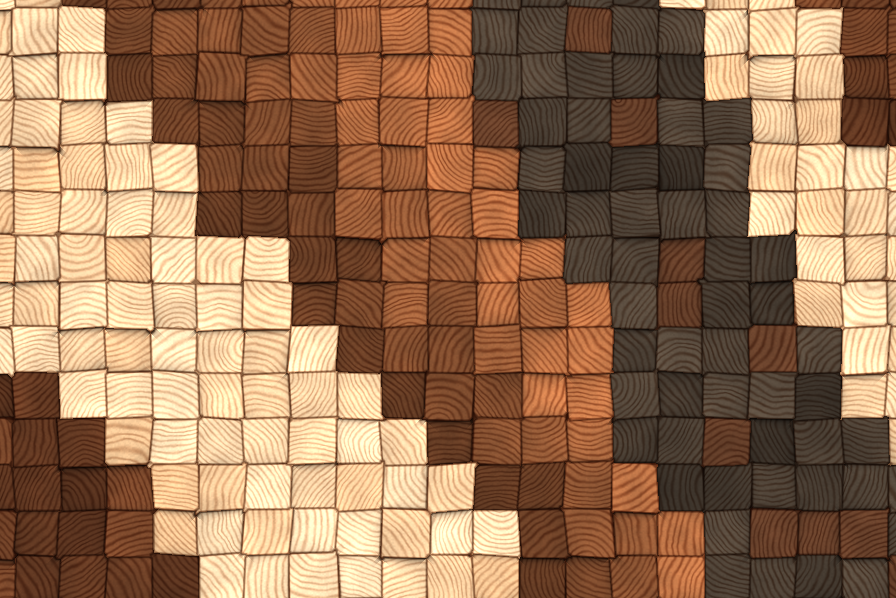
This texture is drawn by a Shadertoy shader. Its source:

```glsl
// Column limits of each wood species, one entry per row from the top
const int cornerEnd[14] = int[14](-9, -9, -9, -9, -9, -9, -9, -9, -9, 1, 2, 3, 3, 4);
const int paleEnd[14] = int[14](1, 2, 2, 3, 4, 4, 6, 6, 7, 8, 9, 10, 11, 11);
const int charStart[14] = int[14](10, 10, 10, 10, 11, 11, 12, 13, 13, 13, 13, 14, 15, 15);
const int charEnd[14] = int[14](14, 15, 15, 16, 16, 16, 17, 17, 18, 18, 19, 20, 20, 20);

float hash(vec2 p) {
    return fract(sin(dot(p, vec2(127.1, 311.7))) * 43758.5453);
}

vec2 hash2(vec2 p) {
    return vec2(hash(p), hash(p + 57.3));
}

float noise(vec2 p) {
    vec2 i = floor(p), f = fract(p);
    f = f * f * (3.0 - 2.0 * f);
    return mix(mix(hash(i), hash(i + vec2(1, 0)), f.x),
               mix(hash(i + vec2(0, 1)), hash(i + vec2(1, 1)), f.x), f.y);
}

// Base colour of a block, with grain contrast in alpha
vec4 species(vec2 cell) {
    int row = clamp(int(cell.y) + 1, 0, 13), col = int(cell.x);
    float tone = hash(cell + 3.7);
    vec4 walnut = vec4(mix(vec3(0.31, 0.18, 0.11), vec3(0.47, 0.28, 0.17), tone), 0.38);
    if (col < cornerEnd[row]) return walnut;
    if (row < 4 && col >= (row == 0 ? 17 : 18)) return walnut;
    if (col < paleEnd[row] || col >= charEnd[row])
        return vec4(mix(vec3(0.91, 0.73, 0.54), vec3(0.99, 0.87, 0.71), sqrt(tone)), 0.24);
    if (col >= charStart[row]) {
        vec3 charred = mix(vec3(0.21, 0.18, 0.15), vec3(0.34, 0.29, 0.24), tone);
        return vec4(mix(charred, vec3(0.38, 0.24, 0.16), step(0.88, hash(cell + 8.1))), 0.36);
    }
    float across = float(col - paleEnd[row]) / float(charStart[row] - paleEnd[row]);
    float warmth = smoothstep(0.0, 0.75, across + 0.45 * (tone - 0.5));
    return vec4(mix(vec3(0.38, 0.23, 0.14), vec3(0.71, 0.44, 0.27), warmth), 0.36);
}

// Growth rings cut across the end of a block: 0 in early wood, 1 on a ring
float rings(vec2 q, vec2 cell) {
    float angle = 6.2832 * hash(cell + 21.0);
    vec2 pith = vec2(cos(angle), sin(angle)) * mix(0.6, 2.2, hash(cell + 33.0));
    vec2 seed = cell * 7.0;
    float radius = length(q - pith) + 0.09 * noise(q * 3.0 + seed) + 0.018 * noise(q * 11.0 + seed);
    float count = mix(6.0, 10.0, hash(cell + 45.0));
    float spacing = radius * count + 0.6 * noise(vec2(radius * 4.0, cell.x + cell.y * 9.0));
    float wave = 0.5 + 0.5 * sin(6.2832 * spacing);
    return wave * wave * mix(0.55, 1.0, noise(q * 4.0 + seed + 5.0));
}

void mainImage(out vec4 fragColor, in vec2 fragCoord) {
    vec2 uv = fragCoord / iResolution.y;
    vec2 grid = vec2(uv.x * 13.0 - 0.3, (1.0 - uv.y) * 13.11 - 0.18);

    // Nearest two skewed blocks; taller blocks overlap their neighbours
    float best = 9.0, second = 9.0, edge = 0.0, height = 0.0, nextHeight = 0.0;
    vec2 cell = vec2(0), nextCell = vec2(0), face = vec2(0);
    for (int j = -1; j <= 1; j++)
    for (int i = -1; i <= 1; i++) {
        vec2 c = floor(grid) + vec2(i, j);
        vec2 q = grid - c - 0.5 - 0.09 * (hash2(c) - 0.5);
        vec2 skew = 0.22 * (hash2(c + 11.0) - 0.5);
        q += skew * q.yx;
        float d = max(abs(q.x), abs(q.y)) - 0.5;
        float lift = hash(c + 71.0);
        float key = d - 0.09 * lift;
        if (key < best) {
            second = best; nextCell = cell; nextHeight = height;
            best = key; cell = c; height = lift; edge = d; face = q;
        } else if (key < second) {
            second = key; nextCell = c; nextHeight = lift;
        }
    }
    float gap = second - best;

    // Wood face: rings, fine pores and blotches
    vec4 wood = species(cell);
    float ring = rings(face, cell);
    vec3 color = wood.rgb * (1.13 - wood.a * 1.35 * ring * vec3(0.7, 1.0, 1.2));
    color *= 0.93 + 0.14 * noise(face * 2.5 + cell * 5.0);
    color *= 0.96 + 0.08 * noise(face * 28.0 + cell * 13.0);

    // Tilted lighting on each face
    vec2 tilt = hash2(cell + 91.0) - 0.5;
    color *= 1.0 + 0.22 * dot(tilt, face) + 0.1 * tilt.y;

    // Side walls, shadows cast by taller blocks, and dark seams
    color *= mix(vec3(1), vec3(0.62, 0.5, 0.42), smoothstep(0.0, 0.05, edge));
    float fromAbove = nextCell.y < cell.y ? 1.0 : 0.4;
    float shadow = fromAbove * smoothstep(0.0, 0.6, nextHeight - height) * exp(-gap * 7.0);
    color *= 1.0 - 0.6 * shadow;
    color *= mix(vec3(0.55, 0.45, 0.38), vec3(1), smoothstep(0.0, 0.09, gap));

    fragColor = vec4(clamp(color, 0.0, 1.0), 1.0);
}
```
